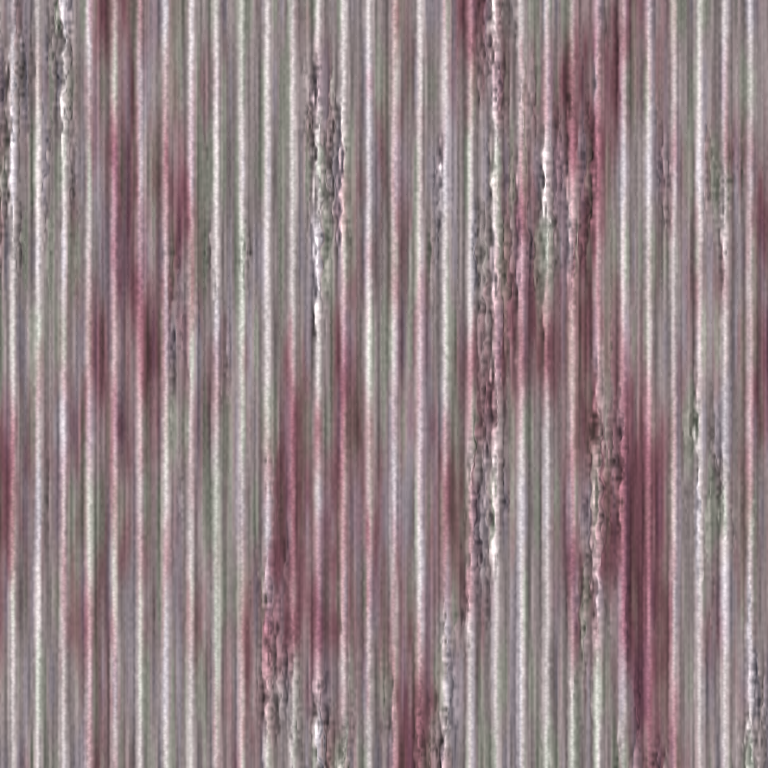
This texture is drawn by a three.js fragment shader. Its source:

```glsl
// Upright ribbed cloth: pale grainy ridges over grey grooves full of fine threads.
// A repeated ridge profile is lit over stretched noise streaks, then stained wine
// red in long patches, with small torn areas and faint green and violet threads.

varying vec2 vUv;

const float RIDGES = 30.2;          // ridges across the canvas
const float CREST_WIDTH = 0.135;    // in ridge periods
const float THREAD_CONTRAST = 0.55;
const float BEAD_CONTRAST = 0.16;
const float STAIN_STRENGTH = 0.85;
const float WEAR_SHIFT = 0.008;     // sideways raggedness of torn areas

const vec3 GROOVE = vec3(0.555, 0.510, 0.512);
const vec3 CREST = vec3(0.890, 0.850, 0.850);
const vec3 WINE = vec3(0.86, 0.64, 0.69);     // stain multiplier
const vec3 GREEN = vec3(-0.020, 0.022, -0.014);
const vec3 VIOLET = vec3(-0.008, 0.000, 0.026);

float hash(vec2 p) {
  vec3 q = fract(p.xyx * vec3(0.1031, 0.1030, 0.0973));
  q += dot(q, q.yzx + 33.33);
  return fract((q.x + q.y) * q.z);
}

float valueNoise(vec2 p) {
  vec2 i = floor(p);
  vec2 f = fract(p);
  f = f * f * (3.0 - 2.0 * f);
  float low = mix(hash(i), hash(i + vec2(1.0, 0.0)), f.x);
  float high = mix(hash(i + vec2(0.0, 1.0)), hash(i + vec2(1.0, 1.0)), f.x);
  return mix(low, high, f.y);
}

// Distance to the nearest jittered cell point
float cellular(vec2 p) {
  vec2 cell = floor(p);
  float nearest = 2.0;
  for (int y = -1; y <= 1; y++) {
    for (int x = -1; x <= 1; x++) {
      vec2 c = cell + vec2(float(x), float(y));
      vec2 jitter = vec2(hash(c), hash(c + 71.0));
      nearest = min(nearest, length(c + jitter - p));
    }
  }
  return nearest;
}

// Noise layered from broad to narrow, drawn out along the ridges
float streaks(vec2 uv, vec2 scale, float seed) {
  float sum = 0.0;
  float weight = 0.5;
  for (int k = 0; k < 4; k++) {
    sum += weight * valueNoise(uv * scale + seed);
    scale *= vec2(2.4, 2.0);
    weight *= 0.68;
    seed += 19.0;
  }
  return sum / 1.228;
}

void main() {
  // Torn areas break the threads into short slivers
  float wear = smoothstep(0.55, 0.75, streaks(vUv, vec2(14.0, 2.6), 5.0));
  float tear = valueNoise(vUv * vec2(260.0, 55.0) + 40.0) - 0.5;
  vec2 uv = vUv + vec2(WEAR_SHIFT * wear * tear, 0.0);

  // Straight ridge profile with a slightly rough edge
  float rough = valueNoise(uv * vec2(60.0, 150.0) + 7.0) - 0.5;
  float ridgeX = uv.x * RIDGES + 0.05 * rough;
  float ridgeId = floor(ridgeX);
  float across = fract(ridgeX) - 0.5;
  float crest = exp(-pow(across / CREST_WIDTH, 2.0));
  crest *= 0.72 + 0.36 * valueNoise(vec2(ridgeId * 7.3, uv.y * 5.0));

  // Threads: fine ones everywhere, broader ones shared by every groove
  float fine = valueNoise(uv * vec2(290.0, 9.0)) - 0.5;
  float medium = valueNoise(uv * vec2(150.0, 4.0) + 13.0) - 0.5;
  float shared = valueNoise(vec2(across * 13.0 + 50.0, uv.y * 1.5)) - 0.5;
  float thread = fine * 0.60 + medium * 0.35 + shared * 0.30;
  float shade = 1.0 + THREAD_CONTRAST * thread * (1.0 - 0.6 * crest);
  float flank = exp(-pow((abs(across) - 0.27) / 0.07, 2.0));
  shade -= 0.09 * flank;

  // Irregular beads, speckle and dark slivers
  float bead = 0.45 - cellular(uv * vec2(150.0, 185.0));
  float grain = valueNoise(uv * vec2(270.0, 170.0) + 90.0) - 0.5;
  shade += BEAD_CONTRAST * bead * crest + 0.10 * grain;
  shade += wear * (0.65 * tear + 0.30 * grain - 0.06);

  vec3 color = mix(GROOVE, CREST, clamp(crest, 0.0, 1.0)) * shade;

  // Faint coloured threads
  float tint = valueNoise(uv * vec2(120.0, 9.0) + 31.0);
  color += GREEN * smoothstep(0.55, 0.85, tint);
  color += VIOLET * smoothstep(0.45, 0.15, tint);

  // Narrow wine stains with darker hearts
  float patches = streaks(uv, vec2(13.0, 2.8), 63.0);
  float stain = smoothstep(0.42, 0.76, patches);
  float heart = smoothstep(0.62, 0.80, patches);
  color *= mix(vec3(1.0), WINE, STAIN_STRENGTH * stain);
  color *= 1.0 - vec3(0.16, 0.24, 0.20) * heart;

  gl_FragColor = vec4(clamp(color, 0.0, 1.0), 1.0);
}
```
